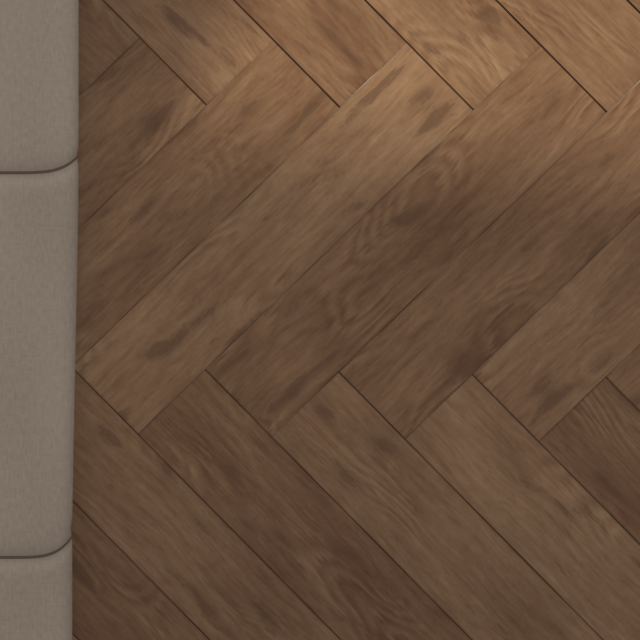
This texture is drawn by a Shadertoy shader. Its source:

```glsl
vec2 hash2(vec2 p) {
    p = vec2(dot(p, vec2(127.1, 311.7)), dot(p, vec2(269.5, 183.3)));
    return fract(sin(p) * 43758.55);
}

// Gradient noise, roughly -0.7 to 0.7
float noise(vec2 p) {
    vec2 i = floor(p), f = fract(p);
    vec2 w = f * f * f * (f * (f * 6.0 - 15.0) + 10.0);
    vec2 e = vec2(0.0, 1.0);
    float a = dot(hash2(i) * 2.0 - 1.0, f);
    float b = dot(hash2(i + e.yx) * 2.0 - 1.0, f - e.yx);
    float c = dot(hash2(i + e) * 2.0 - 1.0, f - e);
    float d = dot(hash2(i + 1.0) * 2.0 - 1.0, f - 1.0);
    return mix(mix(a, b, w.x), mix(c, d, w.x), w.y);
}

// Herringbone of 5:1 planks: xy = along and across, zw = plank id
vec4 herringbone(vec2 uv, out bool rising) {
    vec2 cell = floor(uv), f = fract(uv);
    float d = mod(cell.y - cell.x, 10.0);
    rising = d > 0.5 && d < 5.5;
    if (rising) return vec4(d - 1.0 + f.y, f.x, cell - vec2(0.0, d - 1.0));
    float e = mod(10.0 - d, 10.0);
    return vec4(e + f.x, f.y, cell - vec2(e, 0.0));
}

// Grain of one plank, stretched along its length
vec3 wood(vec2 g, vec2 id) {
    vec2 seed = hash2(id);
    g += seed * 37.0;
    g.y += 0.10 * noise(g * vec2(0.7, 1.6)) + 0.025 * noise(g * vec2(2.5, 5.0));
    float cloud = noise(g * vec2(0.8, 2.2) + 11.0);
    float fibre = noise(g * vec2(1.6, 13.0)) + 0.9 * noise(g * vec2(3.5, 31.0));
    float mottle = noise(g * vec2(6.0, 12.0) + 5.0) + 0.8 * noise(g * vec2(17.0, 29.0));
    float rings = sin(60.0 * noise(g * vec2(0.7, 1.6) + 23.0) + 2.5 * fibre);
    float figure = smoothstep(0.0, 0.3, noise(g * vec2(0.8, 1.4) + 41.0));
    float tone = 0.58 + 0.40 * (seed.x - 0.5) + 0.40 * cloud + 0.28 * fibre
               + 0.18 * mottle + 0.14 * rings * figure;
    vec3 col = mix(vec3(0.31, 0.218, 0.162), vec3(0.46, 0.362, 0.277), tone);

    // Ragged dark streaks
    float streak = noise(g * vec2(1.5, 4.8) + 71.0) + 0.22 * fibre + 0.2 * mottle;
    return mix(col, vec3(0.25, 0.18, 0.14), 0.5 * smoothstep(0.18, 0.48, streak));
}

vec3 floorColor(vec2 p, float px) {
    // Columns: one plank width along the falling and the rising joints
    mat2 basis = mat2(0.1038, -0.1052, 0.1049, 0.1013);
    vec2 q = inverse(basis) * (p - vec2(0.2155, 0.3216));
    bool rising;
    vec4 plank = herringbone(q, rising);
    vec3 col = wood(plank.xy, plank.zw);

    // Sunlight falling on the upper right
    float sun = smoothstep(0.69, 0.93, p.y + 0.06 * p.x + 0.03 * noise(p * 5.0))
              * smoothstep(0.28, 0.46, p.x + 0.45 * (1.0 - p.y));
    float dusk = smoothstep(0.45, 0.0, p.y) + 0.6 * smoothstep(0.35, 0.1, p.x) * smoothstep(0.75, 1.0, p.y);
    col *= 1.0 - 0.07 * dusk + sun * vec3(0.44, 0.43, 0.36);

    // Falling joints are thin dark gaps, rising ones faint and broken
    float side = min(plank.y, 1.0 - plank.y);
    float end = min(plank.x, 5.0 - plank.x);
    float falling = rising ? end : side;
    float climbing = rising ? side : end;
    float aa = px / 0.147;
    float wear = clamp(0.5 + 1.1 * noise(q * 1.7 + 9.0), 0.0, 1.0);
    float gap = 1.0 - smoothstep(0.003, 0.006 + aa, falling);
    float seam = 1.0 - smoothstep(0.002, 0.004 + aa, climbing);
    float soft = 1.0 - smoothstep(0.0, 0.05, min(falling, climbing));
    col *= 1.0 - 0.07 * soft * wear;
    col = mix(col, vec3(0.17, 0.115, 0.085), gap * (0.4 + 0.25 * wear + 0.25 * sun));
    col = mix(col, vec3(0.22, 0.155, 0.12), 0.65 * seam * wear * (1.0 - 0.6 * sun));
    float glint = smoothstep(0.5, 0.85, wear) * sun;
    return mix(col, vec3(0.80, 0.70, 0.60), 0.55 * seam * glint);
}

// Upholstered strip with two seams curling up at its right edge
vec3 fabric(vec2 p, float edge, float px) {
    p.x = min(p.x, edge);
    float weave = noise(p * vec2(230.0, 75.0)) + 0.6 * noise(p * vec2(90.0, 240.0));
    vec3 col = vec3(0.498, 0.447, 0.403) * (1.0 + 0.06 * weave + 0.06 * noise(p * vec2(9.0, 4.0)));
    col *= 0.97 + 0.05 * p.y;
    col *= 1.0 - 0.20 * exp(-(edge - p.x) * 140.0);
    for (int i = 0; i < 2; i++) {
        float base = i == 0 ? 0.730 : 0.129;
        float rise = i == 0 ? 0.024 : 0.045;
        float d = p.y - base - rise * pow(p.x / 0.12, 5.0);
        col *= 1.0 - 0.16 * exp(-abs(d) * (d > 0.0 ? 90.0 : 220.0));
        float ridge = (d + 0.014) * 90.0;
        col *= 1.0 + 0.06 * exp(-ridge * ridge);
        float crease = 1.0 - smoothstep(0.001, 0.002 + px, abs(d));
        col = mix(col, vec3(0.25, 0.21, 0.18), 0.75 * crease);
    }
    return col;
}

void mainImage(out vec4 fragColor, in vec2 fragCoord) {
    vec2 p = fragCoord / iResolution.xy;
    float px = 1.0 / iResolution.y;

    // Cushion outline, pinched at the seams
    float edge = 0.113 + 0.010 * smoothstep(0.1, 0.8, p.y);
    edge -= 0.003 * (exp(-abs(p.y - 0.757) * 90.0) + exp(-abs(p.y - 0.175) * 90.0));

    vec3 col = floorColor(p, px);
    col *= 1.0 - 0.14 * exp(-max(p.x - edge, 0.0) * 45.0);
    float cover = 1.0 - smoothstep(-px, px, p.x - edge);
    col = mix(col, fabric(p, edge, px), cover);
    fragColor = vec4(col, 1.0);
}
```
